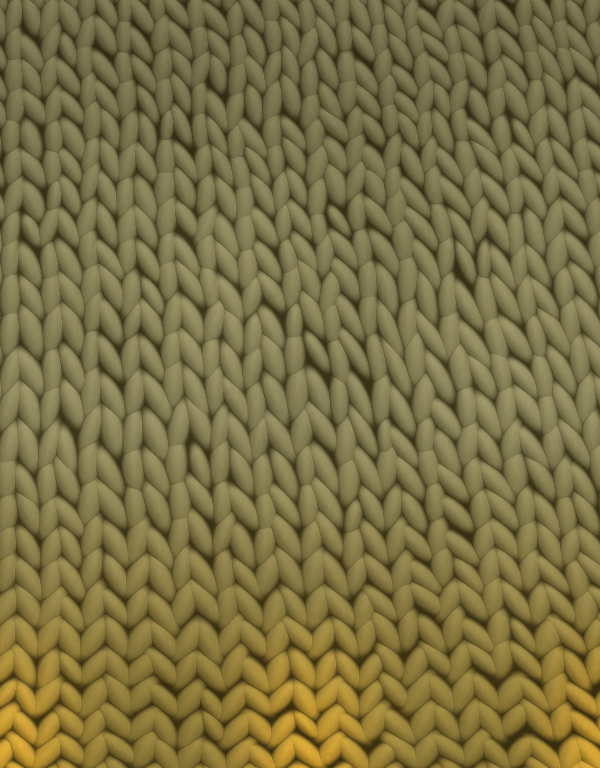
Give the GLSL for this texture, as a WebGL 2 fragment shader.

```glsl
#version 300 es
precision highp float;
// Chunky stocking-stitch knit seen at a slight slant, warmly lit from below.
// Each V is two tilted ellipsoid legs; the highest leg wins, and the slope
// of that height field is shaded. Noise and hashes loosen the stitches.

#define WALES_BOTTOM 12.6   // V columns across the lower edge
#define WALES_TOP 16.6      // V columns across the upper edge
#define ROWS 24.0           // stitches from bottom to top
#define FAN_CENTER 0.10     // x where the columns run upright
#define ROW_HEIGHT 0.85     // stitch height in column widths
#define LEG_SIZE vec2(0.27, 0.66)
#define LOOSENESS 0.17      // jitter of single stitches
#define STAGGER 0.5         // row shift between neighbouring legs
#define GAP_COLOR vec3(0.22, 0.195, 0.09)
#define WOOL_COLOR vec3(0.68, 0.65, 0.46)
#define GLOW_COLOR vec3(0.34, 0.19, -0.04)

uniform vec2 u_resolution;
out vec4 fragColor;

vec2 hash2(vec2 p) {
    vec3 q = fract(p.xyx * vec3(0.1031, 0.1030, 0.0973));
    q += dot(q, q.yzx + 33.33);
    return fract((q.xx + q.yz) * q.zy);
}

// Gradient noise, roughly -0.6 to 0.6
float gradientNoise(vec2 p) {
    vec2 i = floor(p), f = fract(p);
    vec2 w = f * f * f * (f * (f * 6.0 - 15.0) + 10.0);
    vec2 e = vec2(1.0, 0.0);
    float a = dot(hash2(i) * 2.0 - 1.0, f);
    float b = dot(hash2(i + e) * 2.0 - 1.0, f - e);
    float c = dot(hash2(i + e.yx) * 2.0 - 1.0, f - e.yx);
    float d = dot(hash2(i + 1.0) * 2.0 - 1.0, f - 1.0);
    return mix(mix(a, b, w.x), mix(c, d, w.x), w.y);
}

// Canvas to knit space: x counts columns, y counts rows
vec2 knitSpace(vec2 uv) {
    float wales = mix(WALES_BOTTOM, WALES_TOP, uv.y);
    vec2 q = vec2((uv.x - FAN_CENTER) * wales,
                  ROWS * (uv.y + 0.02 * sin(6.2832 * uv.y)));
    float sway = mix(0.1, 0.35, uv.y);
    q.x += sway * gradientNoise(uv * vec2(5.0, 9.0) + 40.0);
    q.y += 0.5 * gradientNoise(uv * vec2(4.0, 3.0) + 70.0);
    return q;
}

// Height of the topmost leg; v is the share of even, open Vs
float knitHeight(vec2 q, float v) {
    float top = -0.3;
    float homeLeg = floor(q.x * 2.0);
    for (int i = -1; i <= 1; i++) {
        float leg = homeLeg + float(i);
        float isRight = mod(leg, 2.0);
        // Each leg column slides by its own amount where the Vs are uneven
        float slide = (hash2(vec2(leg, 31.0)).x - 0.5) * STAGGER * (1.0 - v);
        float homeRow = floor(q.y - slide);
        for (int j = -1; j <= 1; j++) {
            vec2 id = vec2(leg, homeRow + float(j));
            vec2 rnd = hash2(id + 200.0);
            vec2 rnd2 = hash2(id + 517.0);
            vec2 center = (id + 0.5) * vec2(0.5, 1.0) + vec2(0.0, slide);
            center += (rnd - 0.5) * LOOSENESS * vec2(0.5, 1.6);
            float lean = mix(mix(0.42, 0.5, v), mix(0.13, 0.46, v), isRight);
            lean += (rnd2.x - 0.5) * 2.0 * LOOSENESS;
            vec2 axis = vec2(mix(-1.0, 1.0, isRight) * sin(lean), cos(lean));
            vec2 d = (q - center) * vec2(1.0, ROW_HEIGHT);
            vec2 along = vec2(dot(d, vec2(axis.y, -axis.x)), dot(d, axis));
            // A few shrunken stitches leave dark holes
            float size = 0.95 + 0.13 * rnd2.y - 0.16 * step(0.96, rnd.x);
            vec2 s = along / (LEG_SIZE * size);
            float h = 1.0 - dot(s, s) + 0.15 * s.y;
            top = max(top, h);
        }
    }
    return top;
}

void main() {
    vec2 uv = gl_FragCoord.xy / u_resolution;
    vec2 q = knitSpace(uv);
    float openV = smoothstep(0.4, 0.02, uv.y);

    // Height, slope and light
    const float STEP = 0.03;
    float h = knitHeight(q, openV);
    vec2 slope = vec2(knitHeight(q + vec2(STEP, 0.0), openV),
                      knitHeight(q + vec2(0.0, STEP), openV)) - h;
    vec3 normal = normalize(vec3(-slope / STEP * 0.2, 1.0));
    float diffuse = max(dot(normal, normalize(vec3(0.2, 0.55, 0.8))), 0.0);
    float crease = smoothstep(-0.25, 0.62, h);
    float tone = crease * (0.2 + 0.66 * diffuse);

    // Fibres and uneven wool
    tone += 0.05 * gradientNoise(q * vec2(14.0, 5.0)) * crease;
    tone += 0.10 * gradientNoise(uv * vec2(4.0, 5.0) + 11.0);
    vec3 color = mix(GAP_COLOR, WOOL_COLOR, clamp(tone, 0.0, 1.0));
    color *= mix(1.0, 0.85, smoothstep(0.55, 1.0, uv.y));

    // Warm tint, then lamps along the lower edge at left, middle and right
    color *= mix(vec3(1.0), vec3(1.02, 0.93, 0.64), smoothstep(0.48, 0.05, uv.y));
    float lamps = 0.5 + 0.5 * cos(12.5664 * (uv.x - 0.01));
    float glow = lamps * lamps * smoothstep(0.24, 0.0, uv.y);
    color += GLOW_COLOR * glow * tone * (1.1 - 0.5 * normal.y);

    fragColor = vec4(clamp(color, 0.0, 1.0), 1.0);
}
```
